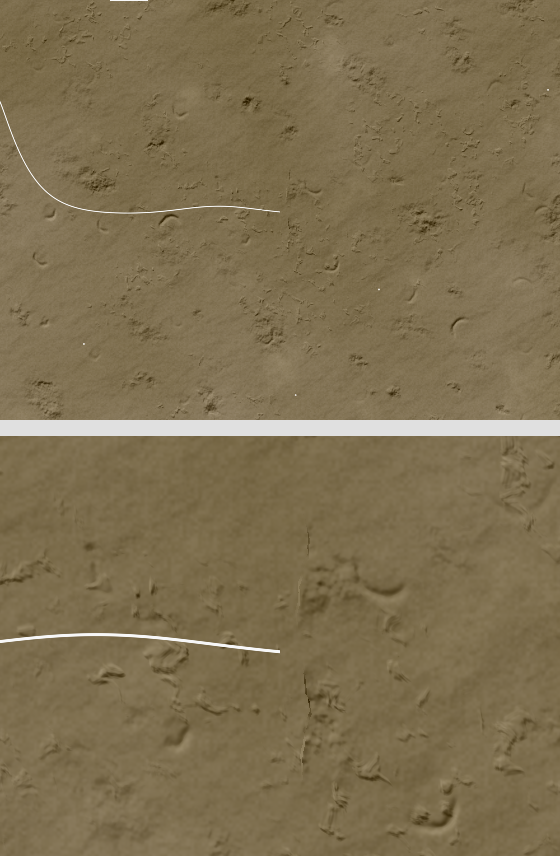
Top, the full canvas; bottom, a detail of the centre.
Write a WebGL 1 fragment shader that draws this texture.

```glsl
precision highp float;
// Damp tan mud seen from above: rough crumbled patches, curved dents, crumbs and grit.
// A height field of noise and scattered marks is lit from the upper left,
// then a thin pale curve and a few white specks are laid over it.

uniform vec2 u_resolution;

float hash(vec2 p) {
  return fract(sin(dot(p, vec2(127.1, 311.7))) * 43758.5453);
}

float noise(vec2 p) {
  vec2 i = floor(p), f = fract(p);
  f = f * f * (3.0 - 2.0 * f);
  return mix(mix(hash(i), hash(i + vec2(1, 0)), f.x),
             mix(hash(i + vec2(0, 1)), hash(i + vec2(1, 1)), f.x), f.y);
}

float fbm(vec2 p) {
  float sum = 0.0, amp = 0.5;
  for (int i = 0; i < 4; i++) {
    sum += amp * noise(p);
    p = mat2(1.6, 1.2, -1.2, 1.6) * p + 7.3;
    amp *= 0.5;
  }
  return sum;
}

mat2 rotation(float a) {
  return mat2(cos(a), sin(a), -sin(a), cos(a));
}

// Strength of the crumbled, trodden patches scattered over a jittered grid
float crumble(vec2 p) {
  p += 0.024 * (vec2(fbm(p * 38.0), fbm(p * 38.0 + 31.0)) - 0.47);
  vec2 cell = floor(p * 9.0);
  float strength = 0.0;
  for (int y = -1; y <= 1; y++) {
    for (int x = -1; x <= 1; x++) {
      vec2 id = cell + vec2(x, y);
      vec2 jitter = vec2(hash(id + 3.1), hash(id + 8.7));
      vec2 q = rotation(hash(id + 5.5) * 1.6 - 0.3) * (p - (id + jitter) / 9.0);
      float size = mix(0.014, 0.055, pow(hash(id + 1.9), 3.0));
      q /= size * vec2(1.3, 0.8);
      float present = step(hash(id + 6.4), 0.44 + 0.27 * p.x);
      float falloff = dot(q, q);
      strength += present * mix(0.3, 1.1, hash(id + 2.2)) * exp(-falloff * falloff);
    }
  }
  return min(strength, 1.2) * smoothstep(0.25, 0.55, fbm(p * 30.0 + 5.0));
}

// Curved grooves left by heels and hooves, mostly open at the top
float dents(vec2 p) {
  p += 0.009 * (vec2(fbm(p * 50.0 + 9.0), fbm(p * 50.0 + 63.0)) - 0.47);
  vec2 cell = floor(p * 7.0);
  float depth = 0.0;
  for (int y = -1; y <= 1; y++) {
    for (int x = -1; x <= 1; x++) {
      vec2 id = cell + vec2(x, y) + 40.0;
      vec2 jitter = vec2(hash(id + 1.3), hash(id + 4.8));
      vec2 q = p - (id - 40.0 + jitter) / 7.0;
      float radius = mix(0.008, 0.026, hash(id + 9.2));
      float facing = (hash(id + 7.7) - 0.5) * 2.2 - 1.57;
      facing += 3.14 * step(0.8, hash(id + 2.6));
      float dist = length(q * vec2(1.0, 0.85));
      float arc = dot(q / (length(q) + 0.0005), vec2(cos(facing), sin(facing)));
      float groove = exp(-pow((dist - radius) / 0.0038, 2.0)) * smoothstep(0.0, 0.9, arc);
      float dish = 0.4 * exp(-pow(dist / radius, 4.0));
      float present = step(hash(id + 3.9), 0.5);
      depth += present * mix(0.15, 1.0, pow(hash(id + 6.1), 2.0)) * (groove + dish);
    }
  }
  return depth;
}

// Small ragged crumbs of mud that gather in loose swarms
float crumbs(vec2 p) {
  float swarm = smoothstep(0.46, 0.66, fbm(p * 8.0 + 3.0));
  vec2 q = rotation(0.7) * p + 0.012 * vec2(noise(p * 70.0), noise(p * 70.0 + 41.0));
  return swarm * smoothstep(0.55, 0.78, fbm(q * vec2(58.0, 72.0) + 50.0));
}

float height(vec2 p, float rough) {
  float clods = fbm(p * 44.0) - 0.47;
  float swells = 0.9 * fbm(rotation(-0.6) * p * vec2(11.0, 20.0));
  float grit = 0.26 * fbm(p * 60.0 + 17.0);
  return swells + grit + 4.2 * rough * clods - dents(p) + 0.45 * crumbs(p);
}

// Thin curve falling from the left edge, then running level to mid canvas
float curveHeight(float x) {
  float fall = 0.267 * exp(-pow(max(x, 0.0) / 0.073, 1.15));
  return 0.49 + fall + 0.019 * exp(-pow((x - 0.521) / 0.13, 2.0));
}

float whiteMarks(vec2 p, float px) {
  float slope = (curveHeight(p.x + 0.002) - curveHeight(p.x)) / 0.002;
  float dist = abs(p.y - curveHeight(p.x)) / sqrt(1.0 + slope * slope);
  float curve = 1.0 - smoothstep(0.0012 - 0.5 * px, 0.0012 + 0.5 * px, dist);
  curve *= step(p.x, 0.667);
  float bar = step(0.262, p.x) * step(p.x, 0.352) * step(0.997, p.y);
  vec2 id = floor(p * 8.0);
  vec2 center = (id + 0.2 + 0.6 * vec2(hash(id + 11.0), hash(id + 12.0))) / 8.0;
  float speck = 1.0 - smoothstep(0.001, 0.001 + px, length(p - center));
  return max(max(curve, bar), 0.8 * speck * step(hash(id + 13.0), 0.09));
}

void main() {
  vec2 p = gl_FragCoord.xy / u_resolution.y;
  float px = 1.0 / u_resolution.y;

  // Dry and damp mud in broad drifts, with fine grain
  float drift = fbm(p * 3.5 + 2.0) - 0.47;
  float grain = noise(p * 330.0) - 0.5;
  float dryness = 0.95 + 3.4 * drift + 1.1 * grain - 0.5 * smoothstep(0.5, 1.0, p.y);
  vec3 color = mix(vec3(0.48, 0.42, 0.29), vec3(0.51, 0.45, 0.33), dryness);
  float stain = smoothstep(0.55, 0.75, fbm(p * 9.0 + 21.0));
  color += 0.07 * stain * fbm(p * 40.0);

  // Light from the upper left: soft highlights, deeper shadows
  vec2 toLight = vec2(-0.0014, 0.0027);
  float rough = crumble(p);
  float lit = height(p, rough) - height(p + toLight, crumble(p + toLight));
  float shade = lit > 0.0 ? min(0.25 * lit, 0.1) : max(0.55 * lit, -0.27);
  color += shade - 0.035 * rough;

  color = mix(color, vec3(0.97), whiteMarks(p, px));
  gl_FragColor = vec4(color, 1.0);
}
```
